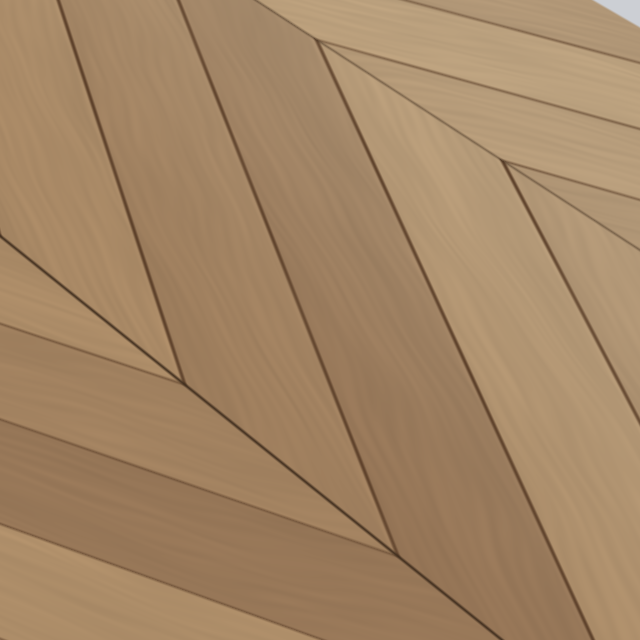
This texture is drawn by a Shadertoy shader. Its source:

```glsl
// Oak chevron parquet seen at an angle: mitred planks with wavy grain and dark joints.

// Perspective rows: floor position = (dot(ROW_S, p), dot(ROW_V, p)) / dot(ROW_W, p).
// S counts planks along a seam, V counts chevron bands across the floor.
const vec3 ROW_S = vec3(5.313, 1.398, -0.882);
const vec3 ROW_V = vec3(1.164, 1.446, -0.913);
const vec3 ROW_W = vec3(-0.006, -0.353, 1.353);
const float MITRE = 6.91;         // shear that mirrors the planks at each seam
const float FLOOR_END = 1.62;     // V where the floor stops
const float PLANK_LENGTH = 5.6;   // in plank widths

const vec3 OAK_DARK   = vec3(0.578, 0.452, 0.333);
const vec3 OAK_LIGHT  = vec3(0.705, 0.580, 0.430);
const vec3 OAK_SHEEN  = vec3(0.770, 0.690, 0.565);
const vec3 JOINT_TINT = vec3(0.350, 0.240, 0.155);
const vec3 SEAM_TINT  = vec3(0.240, 0.170, 0.110);
const vec3 BACKDROP   = vec3(0.800, 0.810, 0.830);

const float JOINT_HALF = 0.0026;  // half widths, in canvas units
const float JOINT_HALF_FINE = 0.0018;
const float SEAM_HALF = 0.0020;
const float SEAM_HALF_FINE = 0.0015;
const float LINE_SOFTNESS = 0.0024;
const float GRAIN_STRENGTH = 0.030;

float hash(vec2 p) {
    p = fract(p * vec2(0.1031, 0.1137));
    p += dot(p, p.yx + 33.33);
    return fract((p.x + p.y) * p.x * 17.0);
}

float valueNoise(vec2 p) {
    vec2 cell = floor(p), f = fract(p);
    f = f * f * (3.0 - 2.0 * f);
    return mix(mix(hash(cell), hash(cell + vec2(1, 0)), f.x),
               mix(hash(cell + vec2(0, 1)), hash(cell + vec2(1, 1)), f.x), f.y);
}

// Layered sines rippling along the plank; q = (across, along) in plank widths.
float woodGrain(vec2 q, float seed) {
    float bend = 0.07 * sin(1.3 * q.y + seed)
               + 0.03 * sin(3.1 * q.y + 3.0 * q.x + 2.0 * seed)
               + 0.012 * sin(7.3 * q.y - 6.0 * q.x + 3.0 * seed);
    float x = q.x + bend + 0.07 * q.y;
    float patches = valueNoise(vec2(4.0 * x, 1.6 * q.y) + seed * 7.0);
    float broad = sin(5.0 * x + seed) + 0.6 * sin(11.0 * x + 2.0 * seed);
    float rings = sin(62.0 * x + 5.0 * patches) + 0.6 * sin(37.0 * x - 4.0 * patches);
    float fibre = valueNoise(vec2(30.0 * x, 3.0 * q.y) + seed * 11.0) - 0.5;
    return 0.30 * broad + 0.36 * rings * (0.25 + patches)
         + 0.9 * fibre + 0.9 * (patches - 0.5);
}

float lineCoverage(float distanceToLine, float halfWidth, float pixel) {
    float soft = max(LINE_SOFTNESS, pixel);
    return 1.0 - smoothstep(halfWidth - soft, halfWidth + soft, distanceToLine);
}

void mainImage(out vec4 fragColor, in vec2 fragCoord) {
    vec2 uv = fragCoord / iResolution.xy;
    float pixel = 1.0 / min(iResolution.x, iResolution.y);

    // Project onto the floor, with gradients to measure distances on the canvas
    vec3 p = vec3(uv, 1.0);
    float w = dot(ROW_W, p);
    float s = dot(ROW_S, p) / w;
    float v = dot(ROW_V, p) / w;
    vec2 gradS = (ROW_S.xy - s * ROW_W.xy) / w;
    vec2 gradV = (ROW_V.xy - v * ROW_W.xy) / w;

    // Fold the outer bands so that integer t marks the joints everywhere
    float band = step(1.0, v) - step(v, 0.0);
    float outer = abs(band);
    float t = s - MITRE * (min(v, 0.0) + max(v - 1.0, 0.0));
    vec2 gradT = gradS - MITRE * outer * gradV;
    float plank = floor(t);

    // Plank tone, broad light and grain
    float tone = fract(0.63 - 0.31 * plank - 0.1 * band);
    float seed = 6.28 * hash(vec2(plank + 20.0, band + 5.0)) + plank;
    vec3 color = mix(OAK_DARK, OAK_LIGHT, tone);
    float sheen = smoothstep(0.7, 1.75, uv.x + uv.y);
    color = mix(color, OAK_SHEEN, 0.52 * sheen);
    color *= 1.0 + GRAIN_STRENGTH * woodGrain(vec2(t, PLANK_LENGTH * v), seed);

    // Joints between planks, with a pale worn lip on one side
    float jointOffset = (t - round(t)) / length(gradT);
    float jointHalf = mix(JOINT_HALF, JOINT_HALF_FINE, outer);
    float lip = lineCoverage(abs(jointOffset + 2.4 * jointHalf), JOINT_HALF_FINE, pixel);
    color *= 1.0 + 0.03 * lip * (1.0 - outer);
    float wear = 0.8 + 0.2 * valueNoise(vec2(9.0 * v, round(t) + 30.0) + 40.0);
    float joint = lineCoverage(abs(jointOffset), jointHalf, pixel);
    color = mix(color, JOINT_TINT, joint * wear * mix(0.95, 0.62, outer));

    // Mitre seams: the near one is dark, the far one is faint
    float far = step(0.5, v);
    float seamDistance = abs(v - far) / length(gradV);
    float seam = lineCoverage(seamDistance, mix(SEAM_HALF, SEAM_HALF_FINE, far), pixel);
    color = mix(color, SEAM_TINT, seam * mix(0.92, 0.50, far));

    // Backdrop past the edge of the floor
    float edge = (v - FLOOR_END) / length(gradV);
    color = mix(color, BACKDROP, smoothstep(-1.5 * pixel, 1.5 * pixel, edge));

    fragColor = vec4(color, 1.0);
}
```
